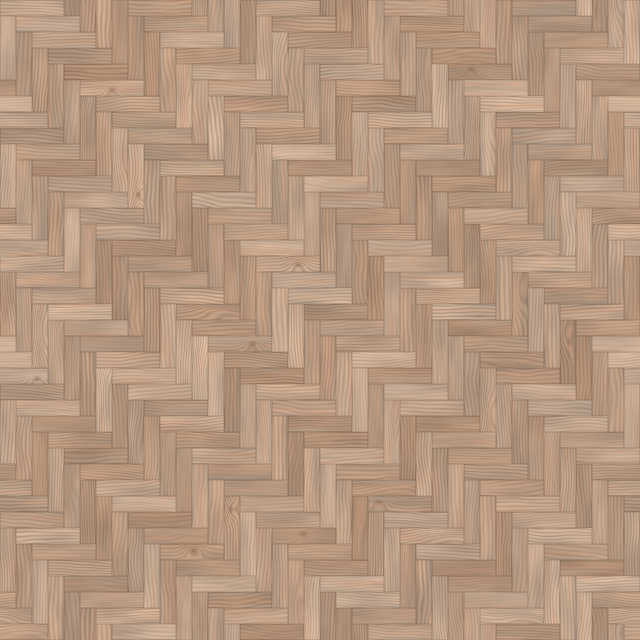
Reproduce this texture procedurally as a three.js fragment shader.

```glsl
#define CELLS 40.0
#define PLANK_LENGTH 4.0
#define SEAM_HALF_WIDTH 0.005
#define SEAM_SOFTNESS 0.06
#define SEAM_DARKNESS 0.17
#define RINGS_MIN 3.6
#define RINGS_MAX 6.2
#define GRAIN_CONTRAST 0.16
#define FIBRE_CONTRAST 0.06
#define BAND_CONTRAST 0.13
#define KNOT_SHARE 0.022
#define FLAME_SHARE 0.07

varying vec2 vUv;

const vec3 BROWN = vec3(0.655, 0.525, 0.425);
const vec3 PALE = vec3(0.795, 0.680, 0.585);
const vec3 GREY = vec3(0.675, 0.590, 0.520);
const vec3 WARM = vec3(0.760, 0.600, 0.490);
const vec3 KNOT = vec3(0.54, 0.41, 0.32);

float hash(vec2 p) {
  vec3 q = fract(vec3(p.xyx) * 0.1031);
  q += dot(q, q.yzx + 33.33);
  return fract((q.x + q.y) * q.z);
}

float noise(vec2 p) {
  vec2 cell = floor(p);
  vec2 f = fract(p);
  f = f * f * (3.0 - 2.0 * f);
  float low = mix(hash(cell), hash(cell + vec2(1.0, 0.0)), f.x);
  float high = mix(hash(cell + vec2(0.0, 1.0)), hash(cell + 1.0), f.x);
  return mix(low, high, f.y);
}

// Herringbone: xy = position along and across the plank, zw = plank id
vec4 herringbone(vec2 p) {
  vec2 cell = floor(p);
  float diagonal = mod(cell.x - cell.y + 0.5, 2.0 * PLANK_LENGTH) - 0.5;
  bool horizontal = diagonal < PLANK_LENGTH - 0.5;
  vec2 offset = horizontal
    ? vec2(diagonal, 0.0)
    : vec2(0.0, 2.0 * PLANK_LENGTH - 1.0 - diagonal);
  vec2 start = cell - offset;
  vec2 local = p - start;
  return vec4(horizontal ? local : local.yx, mod(start + 0.5, CELLS) - 0.5);
}

vec3 wood(vec2 local, vec2 id) {
  float seed = hash(id + 3.7);
  float tone = hash(id + 17.3);
  float greyness = hash(id + 41.9);
  float figure = hash(id + 67.1);
  vec2 shift = vec2(seed, figure) * 150.0;

  // Growth rings, slanted and gently bent, with uneven spacing
  float rings = mix(RINGS_MIN, RINGS_MAX, hash(id + 83.5));
  float slant = (hash(id + 29.2) - 0.5) * 0.16;
  float bend = noise(local * vec2(0.45, 0.7) + shift) - 0.5;
  float wobble = noise(local * vec2(1.1, 2.2) + shift + 31.0) - 0.5;
  float ring = (local.y + slant * local.x) * rings + 1.5 * bend + 0.35 * wobble + seed;

  // Knots and long flame figures push the rings outwards
  float knotted = step(hash(id + 101.7), KNOT_SHARE);
  float flamed = step(1.0 - FLAME_SHARE, figure) * (1.0 - knotted);
  vec2 heart = vec2(mix(0.6, 3.4, seed), mix(0.3, 0.7, tone));
  vec2 away = local - heart;
  vec2 round = away * vec2(1.5, 2.2);
  vec2 flame = away * vec2(0.55, 2.0);
  ring += 3.0 * knotted * exp(-dot(round, round));
  ring += 2.2 * flamed * exp(-dot(flame, flame));

  // Plank tone with grey and warm streaks along it
  vec3 color = mix(BROWN, PALE, mix(0.1, 0.98, tone));
  float streak = noise(local * vec2(0.25, 3.0) + shift + 57.0);
  color = mix(color, GREY, 0.6 * pow(greyness, 5.0));
  color = mix(color, GREY, 0.4 * smoothstep(0.55, 0.9, streak));
  color = mix(color, WARM, 0.45 * smoothstep(0.45, 0.1, streak));
  float band = noise(local * vec2(0.4, 1.5) + shift + 77.0) - 0.5;
  color *= 1.0 + BAND_CONTRAST * band;

  // Late wood lines and fine fibres
  float wave = 0.5 + 0.5 * sin(6.28318 * ring);
  float late = mix(wave, wave * wave, 0.5);
  float strength = mix(0.15, 1.0, sqrt(hash(id + 119.3)));
  strength *= mix(0.5, 1.3, noise(local * vec2(0.4, 2.0) + shift + 13.0));
  color *= 1.0 - GRAIN_CONTRAST * strength * (late - 0.44) * vec3(0.88, 1.0, 1.1);
  float fibre = noise(local * vec2(1.0, 8.0) + shift + 91.0) - 0.5;
  color *= 1.0 + FIBRE_CONTRAST * fibre;

  // Dark heart of a knot
  float core = knotted * exp(-dot(round, round) * 9.0);
  return mix(color, KNOT, 0.6 * core);
}

void main() {
  vec4 plank = herringbone(vec2(vUv.x, 1.0 - vUv.y) * CELLS);
  vec2 local = plank.xy;
  vec3 color = wood(local, plank.zw);

  // Thin soft seam around each plank
  vec2 edge = min(local, vec2(PLANK_LENGTH, 1.0) - local);
  float inside = smoothstep(SEAM_HALF_WIDTH, SEAM_HALF_WIDTH + SEAM_SOFTNESS, min(edge.x, edge.y));
  color *= 1.0 - SEAM_DARKNESS * (1.0 - inside);

  gl_FragColor = vec4(color, 1.0);
}
```
